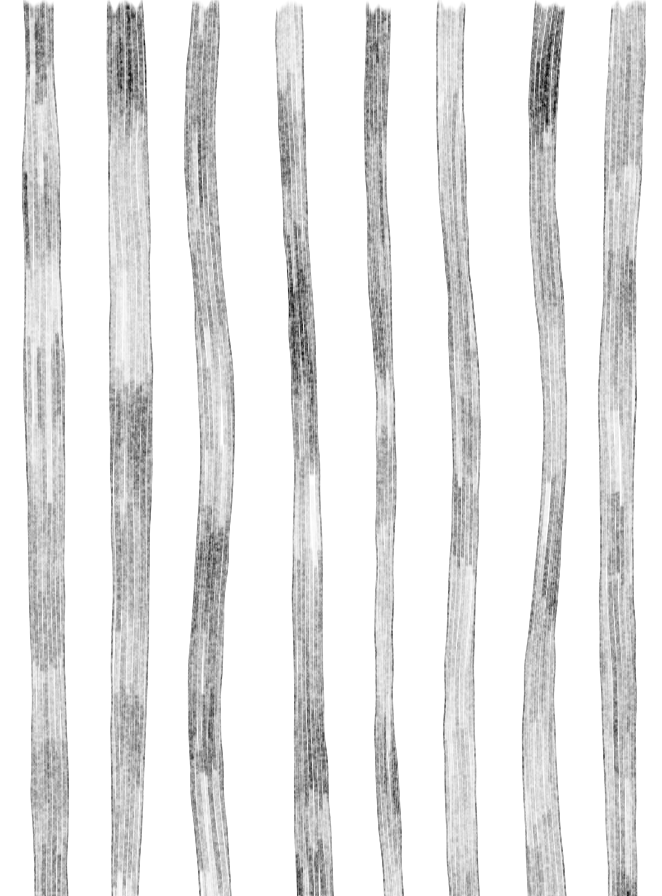
A Shadertoy shader for this pattern:

```glsl
// Eight uneven vertical bands shaded in soft pencil on white paper.
// Each band follows a drifting centre line and varying width; layers of long
// strokes in patchy blocks fill it, under grainy outlines and paper tooth.

const int STRIPES = 8;
const int LAYERS = 3;
const float TAU = 6.28319;
const float SWAY_RATE = 1.6;      // sways per canvas height
const float SWAY_PEAK = 0.48;     // height of the main sway, from the top
const float OUTLINE = 0.011;      // half width of an outline, in band spacings
const float OUTLINE_INK = 0.46;
const float LANES = 15.0;         // strokes per band spacing
const float BLOCK_RATE = 0.68;    // shading blocks per band spacing
const vec2 TONE = vec2(0.055, 0.34);
const vec2 TOOTH = vec2(34.0, 27.0);
const vec3 PAPER = vec3(1.0);
const vec3 GRAPHITE = vec3(0.08);

// Centre line per band: start, lean, bow, sway, in percent of the spacing
const vec4 DRIFT[STRIPES] = vec4[STRIPES](
    vec4(-3, 15, 0, 0), vec4(1.5, 0, 7, 0),
    vec4(-1.5, 8, 1.5, 8.5), vec4(-1.5, 31, 4, 2),
    vec4(7, 17, -3, 4), vec4(-5.5, 14, 7, 5),
    vec4(14, -7, 1.5, 8.5), vec4(10, -7, -11, 0));

// Half width per band: top, change to bottom, bulge, in percent of the spacing
const vec3 GIRTH[STRIPES] = vec3[STRIPES](
    vec3(17, 1, 5), vec3(21, -5, 5), vec3(17, 2, 2), vec3(15, 5, -2),
    vec3(12, -1, 0), vec3(14, 5, 0), vec3(18, 4, -5), vec3(20, -2, 1.5));

float hash(vec2 p) {
    vec3 q = fract(vec3(p.xyx) * 0.1031);
    q += dot(q, q.yzx + 33.33);
    return fract((q.x + q.y) * q.z);
}

float noise(vec2 p) {
    vec2 i = floor(p), f = fract(p);
    f = f * f * (3.0 - 2.0 * f);
    return mix(mix(hash(i), hash(i + vec2(1, 0)), f.x),
               mix(hash(i + vec2(0, 1)), hash(i + vec2(1, 1)), f.x), f.y);
}

// Antialiased line of half width w at distance d
float line(float d, float w, float aa) {
    return 1.0 - smoothstep(max(w - 0.5 * aa, 0.0), w + 0.5 * aa, abs(d));
}

// Darkness of one stroke: shared block tone times its own pressure
float strokeTone(float lane, float block, float seed) {
    float patchTone = hash(vec2(block + 60.0, seed));
    float pressure = hash(vec2(lane + 80.0, block * 7.0 + seed + 60.0));
    return mix(TONE.x, TONE.y, patchTone * patchTone)
         * mix(0.25, 1.35, pressure) * step(0.08, pressure);
}

// One layer of long, slightly wandering strokes with ragged ends
float strokeLayer(vec2 p, float seed, float layer, float aa) {
    float density = LANES + 2.5 * layer;
    float x = (p.x + 0.07 * noise(vec2(p.y * 0.8, seed))) * density;
    float lane = floor(x);
    float y = p.y * (BLOCK_RATE + 0.17 * layer) + hash(vec2(seed, 5.0))
            + 0.28 * hash(vec2(lane + 80.0, seed));
    float block = floor(y);
    float tone = mix(strokeTone(lane, block - 1.0, seed),
                     strokeTone(lane, block, seed), smoothstep(0.0, 0.05, y - block));
    float width = 0.36 + 0.12 * noise(vec2(lane + 80.0, p.y * 2.0 + seed));
    return tone * line(x - lane - 0.5, width, aa * density);
}

// Ink of one band at p; s runs from 0 at the top to 1 at the bottom
float bandInk(int index, vec2 p, float s, float aa) {
    float id = float(index), bow = sin(0.5 * TAU * s);
    vec4 d = DRIFT[index];
    vec3 g = GIRTH[index];
    float sway = cos(TAU * SWAY_RATE * (s - SWAY_PEAK));
    float centre = id + 0.5 + 0.01 * dot(d, vec4(1.0, s, bow, sway));
    float halfWidth = 0.01 * dot(g, vec3(1.0, s, bow))
                    + 0.04 * (noise(vec2(p.y * 0.8, id + 20.0)) - 0.5);
    float x = p.x - centre;
    if (abs(x) > halfWidth + 0.1) return 0.0;

    // Layered shading, deepened in places along the band
    float clear = 1.0;
    vec2 local = vec2(x * mix(1.0, 0.17 / halfWidth, 0.5), p.y);
    for (int k = 0; k < LAYERS; k++) {
        float layer = float(k);
        clear *= 1.0 - strokeLayer(local, id * 11.0 + layer * 3.7 + 2.0, layer, aa);
    }
    float depth = mix(0.65, 1.4, noise(vec2(p.y * 0.7, id * 5.0 + 40.0)));
    float ink = (1.0 - clear) * depth * line(x, halfWidth, aa);

    // Outlines and a fainter second stroke inside each
    float side = sign(x);
    float row = id * 4.0 + side + 70.0;
    float edge = abs(x) - halfWidth + 0.02 * (noise(vec2(p.y * 2.5, row)) - 0.5);
    float pressure = mix(0.65, 1.15, noise(vec2(p.y * 3.0, row + 40.0)));
    float inset = 0.035 + 0.06 * noise(vec2(p.y * 0.6, row + 80.0));
    float echo = 0.5 * smoothstep(0.3, 0.7, noise(vec2(p.y * 0.9, row + 120.0)));
    ink = max(ink, OUTLINE_INK * pressure * line(edge, OUTLINE, aa));
    ink = max(ink, OUTLINE_INK * echo * line(edge + inset, OUTLINE, aa));

    // Ragged stroke ends at the top
    float end = 0.014 * noise(vec2(x * LANES + 50.0, id));
    return ink * smoothstep(end - 0.004, end + 0.006, s);
}

void mainImage(out vec4 fragColor, in vec2 fragCoord) {
    float aa = float(STRIPES) / iResolution.x;
    vec2 p = fragCoord * aa;
    float s = 1.0 - fragCoord.y / iResolution.y;
    float ink = 0.0;
    for (int i = 0; i < STRIPES; i++) ink = max(ink, bandInk(i, p, s, aa));

    // Paper tooth breaks up the graphite
    float grain = 0.6 * noise(p * TOOTH) + 0.4 * noise(p * TOOTH * 1.9 + 31.0);
    ink *= mix(0.45, 1.55, grain);
    fragColor = vec4(mix(PAPER, GRAPHITE, clamp(ink, 0.0, 1.0)), 1.0);
}
```
